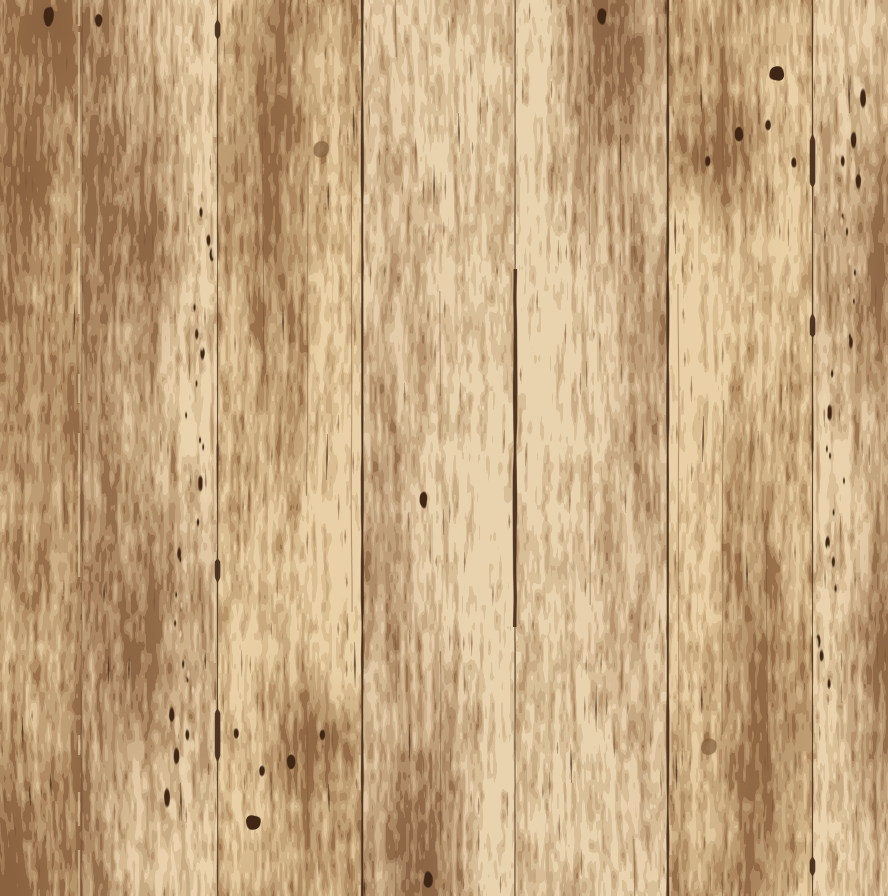
This texture is drawn by a Shadertoy shader. Its source:

```glsl
// Weathered vertical wood boards. One side of the middle seam is modelled and
// turned half a circle to make the other. Stretched noise, cut into five flat
// tones, gives the grain; stains, pores, worm holes and seams lie on top.
#define MIDDLE_SEAM 0.580
#define SEAM_WIDTH 0.0013
#define MEAN_TONE 2.15
#define BROAD_CONTRAST 3.2
#define GRAIN_CONTRAST 1.3
#define STAIN_SHADE vec3(0.040, 0.055, 0.065)
#define WORM_HOLES 22
#define DARK vec3(0.25, 0.15, 0.08)
#define PORE_BROWN vec3(0.47, 0.33, 0.20)
#define HIGHLIGHT vec3(0.92, 0.83, 0.68)

const vec3 TONES[5] = vec3[5](
    vec3(0.60, 0.45, 0.31), vec3(0.70, 0.56, 0.41), vec3(0.76, 0.64, 0.49),
    vec3(0.82, 0.71, 0.56), vec3(0.88, 0.78, 0.64));
const float SEAMS[4] = float[4](0.092, 0.245, 0.408, MIDDLE_SEAM);
const float BOARD_TONE[4] = float[4](-1.2, 0.0, -0.2, 0.35);
const float BOARD_WARMTH[4] = float[4](0.4, 0.1, 0.45, 0.0);
// Stains: centre, radii; strength in tones
const vec4 STAINS[9] = vec4[9](
    vec4(0.03, 0.80, 0.045, 0.06), vec4(0.04, 0.97, 0.06, 0.05),
    vec4(0.355, 0.175, 0.05, 0.06), vec4(0.455, 0.04, 0.035, 0.09),
    vec4(0.15, 0.28, 0.03, 0.12), vec4(0.31, 0.82, 0.03, 0.20),
    vec4(0.38, 0.58, 0.03, 0.35), vec4(0.165, 0.70, 0.035, 0.09),
    vec4(0.55, 0.40, 0.04, 0.14));
const float STAIN_TONE[9] = float[9](-1.4, -1.0, -1.8, -2.5, -1.5, -1.6, 1.6, -1.4, 1.2);
// Holes: centre, radius
const vec3 HOLES[8] = vec3[8](
    vec3(0.285, 0.082, 0.0085), vec3(0.055, 0.982, 0.006), vec3(0.111, 0.977, 0.004),
    vec3(0.328, 0.150, 0.0045), vec3(0.266, 0.181, 0.003), vec3(0.295, 0.140, 0.003),
    vec3(0.363, 0.180, 0.003), vec3(0.482, 0.018, 0.005));

float hash(vec2 p) {
    vec3 q = fract(p.xyx * vec3(0.1031, 0.1030, 0.0973));
    q += dot(q, q.yzx + 33.33);
    return fract((q.x + q.y) * q.z);
}
float noise(vec2 p) {
    vec2 i = floor(p), f = fract(p);
    f = f * f * (3.0 - 2.0 * f);
    return mix(mix(hash(i), hash(i + vec2(1, 0)), f.x),
               mix(hash(i + vec2(0, 1)), hash(i + vec2(1, 1)), f.x), f.y);
}
float fill(float d) {
    float px = 0.8 / iResolution.y;
    return 1.0 - smoothstep(-px, px, d);
}
// Ragged ellipse
float blot(vec2 p, vec2 centre, vec2 radii) {
    float edge = 0.85 + 0.3 * noise(p * 150.0);
    return fill((length((p - centre) / radii) - edge) * min(radii.x, radii.y));
}
// Sparse upright dashes, one at most per grid cell
float pores(vec2 p, vec2 grid, float density) {
    vec2 cell = floor(p * grid);
    vec2 jitter = 0.35 + 0.3 * vec2(hash(cell + 31.0), hash(cell + 57.0));
    vec2 d = abs(p - (cell + jitter) / grid);
    float taper = 1.0 - d.y * grid.y / mix(0.12, 0.34, hash(cell + 83.0));
    return step(hash(cell + 7.0), density) * fill(d.x - 0.001 * taper) * step(0.0, taper);
}
void mainImage(out vec4 fragColor, in vec2 fragCoord) {
    vec2 uv = fragCoord / iResolution.xy;
    vec2 p = uv.x > MIDDLE_SEAM ? vec2(2.0 * MIDDLE_SEAM - uv.x, 1.0 - uv.y) : uv;
    int board = 0;
    for (int i = 0; i < 3; i++) if (p.x > SEAMS[i]) board = i + 1;
    // Broad bands and stains
    vec2 g = p + vec2(0.012 * noise(p * vec2(9.0, 5.0)), 0.0) + float(board) * 3.7;
    float broad = BOARD_TONE[board] + BROAD_CONTRAST * (noise(g * vec2(15.0, 4.0)) - 0.5);
    for (int i = 0; i < 9; i++) {
        vec2 q = (p - STAINS[i].xy) / STAINS[i].zw;
        broad += STAIN_TONE[i] * exp(-dot(q, q));
    }
    // Grain, cut into flat tones with softened steps
    float grain = 1.5 * noise(g * vec2(160.0, 6.0)) + 1.2 * noise(g * vec2(75.0, 40.0))
                + 2.0 * noise(g * vec2(240.0, 24.0)) + 1.9 * noise(g * vec2(340.0, 90.0)) - 3.3;
    float tone = clamp(MEAN_TONE + GRAIN_CONTRAST * grain + broad, 0.0, 3.999);
    int level = int(tone);
    float soft = clamp(0.4 * fwidth(tone), 0.06, 0.5);
    vec3 color = mix(TONES[level], TONES[level + 1],
                     smoothstep(0.5 - soft, 0.5 + soft, fract(tone)));
    color *= mix(vec3(1.0), vec3(1.01, 0.985, 0.9), BOARD_WARMTH[board]);
    color *= 1.0 + STAIN_SHADE * clamp(broad, -2.5, 1.0);
    // Pores and hairline cracks
    color = mix(color, PORE_BROWN, 0.6 * pores(g, vec2(120.0, 22.0), 0.13));
    color = mix(color, DARK, 0.75 * pores(g, vec2(38.0, 13.0), 0.06));
    for (float k = 0.0; k < 5.0; k++) {
        float x = 0.295 + 0.05 * k + 0.002 * noise(vec2(p.y * 9.0, k));
        float broken = step(0.5, noise(vec2(p.y * 8.0, k * 7.0)));
        color = mix(color, PORE_BROWN, 0.6 * broken * fill(abs(p.x - x) - 0.0005));
    }
    // Worm holes along a slanted track, each with a pale chipped side
    for (float k = 0.0; k < float(WORM_HOLES); k++) {
        float y = 0.10 + 0.68 * (k + hash(vec2(k, 3.0))) / float(WORM_HOLES);
        float x = 0.197 + 0.05 * (y - 0.1) + 0.024 * (hash(vec2(k, 5.0)) - 0.5);
        vec2 radii = mix(0.001, 0.004, pow(hash(vec2(k, 9.0)), 2.0)) * vec2(1.0, 3.0);
        color = mix(color, HIGHLIGHT, 0.8 * blot(p, vec2(x + 0.006, y - 0.012), radii * 1.2));
        color = mix(color, DARK, blot(p, vec2(x, y), radii));
    }
    // Nail holes, a soft knot, and one mark that is not repeated
    for (int i = 0; i < 8; i++)
        color = mix(color, DARK, blot(p, HOLES[i].xy, HOLES[i].z * vec2(1.0, i == 0 ? 1.0 : 1.8)));
    color = mix(color, PORE_BROWN, 0.6 * blot(p, vec2(0.361, 0.834), vec2(0.009)));
    color = mix(color, DARK, blot(uv, vec2(0.477, 0.442), vec2(0.004, 0.009)));
    // Seams: faint, broken, solid, and one wide in its middle part
    for (int i = 0; i < 4; i++) {
        float wear = noise(vec2(p.y * 30.0, float(i) * 5.0 + 2.0));
        float offset = p.x - SEAMS[i], width = SEAM_WIDTH * (0.6 + 0.8 * wear);
        if (i == 1) width *= 0.4 + 1.4 * smoothstep(0.78, 0.9, wear);
        if (i == 3) width *= abs(uv.y - 0.5) < 0.20 ? 1.5 : 0.4;
        float pale = fill(abs(offset + 0.003) - 0.0012) * step(0.5, wear);
        color = mix(color, HIGHLIGHT, (i == 3 ? 0.0 : 0.6) * pale);
        color = mix(color, DARK, (i == 0 ? 0.2 : 0.9) * fill(abs(offset) - width));
    }
    fragColor = vec4(color, 1.0);
}
```
